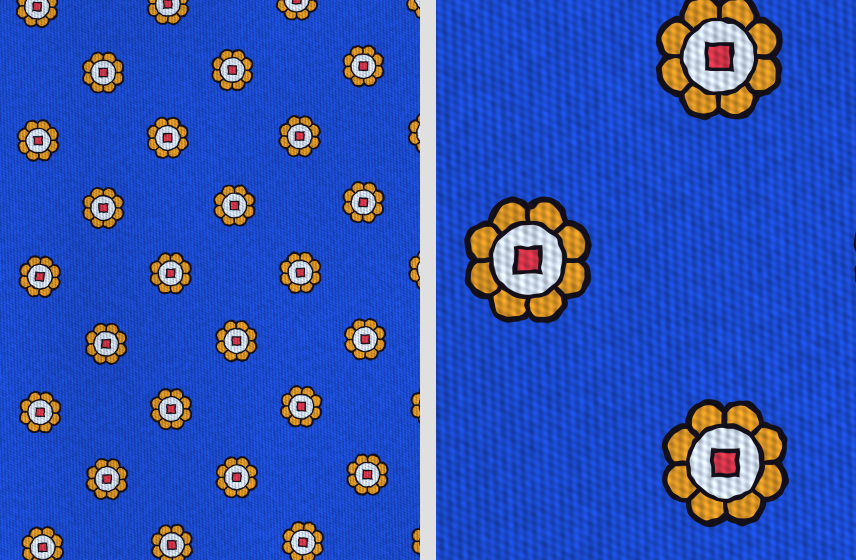
Left: the whole. Right: its middle third, enlarged.
Write a Shadertoy shader that draws this pattern.

```glsl
// Blue twill cloth printed with small eight-petal flowers on a half-drop lattice.
// Two interleaved grids place the flowers; each is layered from distance functions,
// then ribbed weave, thread grain and soft folds shade the whole cloth.

const float TAU = 6.2831853;

// Lengths are in hundredths of the canvas width
const float CANVAS_WIDTH = 100.0;
const vec2 LATTICE_ORIGIN = vec2(9.1, 99.7);
const vec2 COLUMN_STEP = vec2(31.0, 0.62);
const vec2 ROW_STEP = vec2(-0.3, 32.3);
const float PLACE_JITTER = 0.25;
const float TURN_JITTER = 0.1;

const float PETALS = 8.0;
const float PETAL_CENTER = 3.4;
const float PETAL_RADIUS = 1.38;
const float PETAL_INNER = 3.12;
const float PETAL_GAP = 0.2;
const float OUTLINE = 0.48;
const float DISC_RADIUS = 2.76;
const float SQUARE_HALF = 0.82;
const float SQUARE_OUTLINE = 0.32;
const float EDGE_WOBBLE = 0.2;

const float RIB_PITCH = 0.74;
const float THREAD_PITCH = 0.66;
const float RIB_LEAN = 0.03;
const float RIB_DEPTH = 0.10;
const float THREAD_DEPTH = 0.06;
const float GRAIN_DEPTH = 0.16;
const float FOLD_DEPTH = 0.10;

const vec3 BLUE = vec3(0.10, 0.28, 0.78);
const vec3 INK = vec3(0.075, 0.06, 0.10);
const vec3 GOLD = vec3(0.82, 0.56, 0.14);
const vec3 WHITE = vec3(0.79, 0.84, 0.90);
const vec3 RED = vec3(0.80, 0.20, 0.28);

float hash(vec2 p) {
    vec3 q = fract(vec3(p.xyx) * 0.1031);
    q += dot(q, q.yzx + 33.33);
    return fract((q.x + q.y) * q.z);
}

float noise(vec2 p) {
    vec2 i = floor(p), f = fract(p);
    f = f * f * (3.0 - 2.0 * f);
    return mix(mix(hash(i), hash(i + vec2(1, 0)), f.x),
               mix(hash(i + vec2(0, 1)), hash(i + vec2(1, 1)), f.x), f.y);
}

float coverage(float dist, float pixel) {
    return 1.0 - smoothstep(-0.7 * pixel, 0.7 * pixel, dist);
}

vec2 rotate(vec2 p, float angle) {
    float c = cos(angle), s = sin(angle);
    return vec2(c * p.x - s * p.y, s * p.x + c * p.y);
}

float squareDistance(vec2 p, float halfSize) {
    vec2 d = abs(p) - halfSize;
    return length(max(d, 0.0)) + min(max(d.x, d.y), 0.0);
}

// Paints one flower centered at the origin over the cloth color
vec3 paintFlower(vec3 color, vec2 p, float pixel) {
    // Fold the plane into one petal wedge, with gaps on the axes
    float sector = TAU / PETALS, radius = length(p);
    float angle = mod(atan(p.y, p.x) + TAU, sector) - 0.5 * sector;
    vec2 w = radius * vec2(cos(angle), abs(sin(angle)));

    float bulb = length(w - vec2(PETAL_CENTER, 0.0)) - PETAL_RADIUS;
    float wedge = w.y * cos(0.5 * sector) - w.x * sin(0.5 * sector) + PETAL_GAP;
    float petal = max(max(bulb, wedge), PETAL_INNER - radius);
    float silhouette = min(bulb - OUTLINE, radius - PETAL_INNER - OUTLINE);

    color = mix(color, INK, coverage(silhouette, pixel));
    color = mix(color, GOLD, coverage(petal, pixel));
    color = mix(color, WHITE, coverage(radius - DISC_RADIUS, pixel));
    color = mix(color, INK, coverage(squareDistance(p, SQUARE_HALF + SQUARE_OUTLINE), pixel));
    return mix(color, RED, coverage(squareDistance(p, SQUARE_HALF), pixel));
}

// Brightness of the woven surface; fine periods fade when too small to resolve
float weave(vec2 p, float pixel) {
    float rib = (p.x + RIB_LEAN * p.y) / RIB_PITCH;
    float thread = p.y / THREAD_PITCH + 0.5 * rib;
    float ribFade = 1.0 - smoothstep(0.4, 0.8, pixel / RIB_PITCH);
    float threadFade = 1.0 - smoothstep(0.4, 0.8, pixel / THREAD_PITCH);
    float grain = noise(vec2(rib * 1.6, thread * 1.2)) - 0.5;
    return 1.0 + RIB_DEPTH * ribFade * cos(TAU * rib)
               + THREAD_DEPTH * threadFade * cos(TAU * thread)
               + GRAIN_DEPTH * grain;
}

void mainImage(out vec4 fragColor, in vec2 fragCoord) {
    float pixel = CANVAS_WIDTH / iResolution.x;
    vec2 p = fragCoord * pixel;
    vec2 wobble = vec2(noise(p * 1.7), noise(p * 1.7 + 41.0)) - 0.5;

    // Two grids, the second shifted by half a cell both ways
    vec3 color = BLUE;
    mat2 lattice = mat2(COLUMN_STEP, ROW_STEP);
    vec2 grid = inverse(lattice) * (p - LATTICE_ORIGIN);
    for (int i = 0; i < 2; i++) {
        vec2 cell = floor(grid - 0.5 * float(i) + 0.5) + 0.5 * float(i);
        vec2 seed = 2.0 * cell + 60.0;
        vec2 shift = vec2(hash(seed), hash(seed + 17.0)) - 0.5;
        vec2 local = lattice * (grid - cell) + PLACE_JITTER * 2.0 * shift;
        local = rotate(local, TURN_JITTER * (hash(seed + 31.0) - 0.5));
        color = paintFlower(color, local + EDGE_WOBBLE * wobble, pixel);
    }

    // Weave and broad soft folds
    float folds = 1.0 + FOLD_DEPTH * (noise(p * vec2(0.045, 0.02) + 5.0) - 0.5);
    fragColor = vec4(clamp(color * weave(p, pixel) * folds, 0.0, 1.0), 1.0);
}
```
